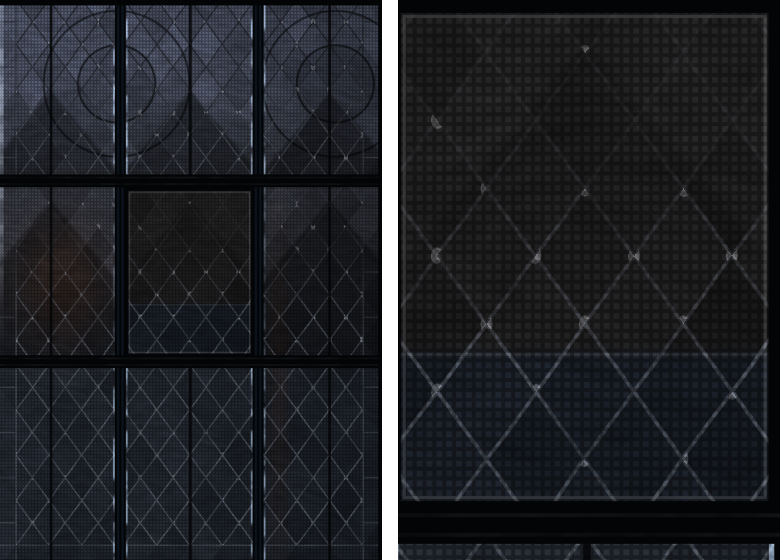
Left: the whole. Right: its middle third, enlarged.
This pattern is drawn by a Shadertoy shader. Its source:

```glsl
// Dim leaded window: nine panes of diamond quarries behind wire mesh and black bars.

const float HEIGHT = 7.68;                 // canvas height in scene units
const vec2 QUARRY = vec2(0.45, 0.62);      // width and height of one diamond
const vec2 BAR_X = vec2(1.65, 3.54);       // upright bars
const vec2 BAR_Y = vec2(2.48, 4.96);       // cross bars
const vec3 LEAD_LIGHT = vec3(0.46, 0.49, 0.54);
const vec3 IRON = vec3(0.012, 0.016, 0.024);

float hash(vec2 p) {
    p = fract(p * vec2(0.1031, 0.1137));
    p += dot(p, p.yx + 33.3);
    return fract((p.x + p.y) * p.x * 7.0);
}

// Soft line of half width w at distance d
float line(float d, float w, float px) {
    return 1.0 - smoothstep(w - 0.5 * px, w + px, d);
}

float box(vec2 p, vec2 center, vec2 halfSize) {
    vec2 d = abs(p - center) - halfSize;
    return max(d.x, d.y);
}

// Layered sines, about -1 to 1
float waves(vec2 p) {
    float sum = 0.0, amp = 0.5;
    for (int i = 0; i < 4; i++) {
        p = mat2(0.8, -0.6, 0.6, 0.8) * p * 1.7 + 1.3;
        sum += amp * sin(p.x + 1.5 * sin(p.y)) * cos(0.7 * p.y);
        amp *= 0.65;
    }
    return sum;
}

// Distance to the diamond leads; id names the quarry, knot is the distance to a crossing
float diamonds(vec2 p, vec2 origin, out vec2 id, out float knot) {
    vec2 q = (p - origin) / QUARRY;
    vec2 uv = vec2(q.x + q.y, q.x - q.y);
    id = floor(uv);
    vec2 d = abs(fract(uv + 0.5) - 0.5) / length(1.0 / QUARRY);
    knot = length(d);
    return min(d.x, d.y);
}

// Dark gables repeated along x
float gables(vec2 p, float apexY, float edge) {
    float x = mod(p.x - 0.70 + 0.955, 1.91) - 0.955;
    return smoothstep(-edge, edge, p.y - apexY - 1.2 * abs(x));
}

float glow(vec2 p, vec2 center, vec2 size) {
    vec2 d = (p - center) / size;
    return exp(-dot(d, d));
}

void mainImage(out vec4 fragColor, in vec2 fragCoord) {
    float px = HEIGHT / iResolution.y;
    vec2 p = vec2(fragCoord.x, iResolution.y - fragCoord.y) * px;
    float right = iResolution.x * px;
    float row = step(BAR_Y.x, p.y) + step(BAR_Y.y, p.y);
    float col = step(BAR_X.x, p.x) + step(BAR_X.y, p.x);
    float top = 1.0 - min(row, 1.0);
    float low = max(row - 1.0, 0.0);
    float casement = (row == 1.0 && col == 1.0) ? 1.0 : 0.0;

    // Glass: sky fading downward, gables, warm patches
    vec3 glass = mix(vec3(0.31, 0.335, 0.41), vec3(0.20, 0.21, 0.24), smoothstep(0.6, 3.2, p.y));
    glass = mix(glass, vec3(0.135, 0.155, 0.19), smoothstep(3.6, 5.6, p.y));
    float apex = row == 0.0 ? 1.25 : 2.75;
    glass *= 1.0 - 0.36 * gables(p, apex, 0.06) * (1.0 - low);
    glass *= mix(1.08, 0.80, smoothstep(2.0, right, p.x));
    glass += vec3(0.075, 0.02, -0.015) * glow(p, vec2(0.85, 3.9), vec2(0.6, 0.8));
    glass += vec3(0.04, 0.01, -0.01) * glow(p, vec2(3.82, 5.4), vec2(0.12, 2.4));
    vec3 smoked = mix(vec3(0.145, 0.14, 0.145), vec3(0.125, 0.15, 0.19), smoothstep(4.12, 4.22, p.y));
    glass = mix(glass, smoked * (1.0 - 0.18 * gables(p, 2.75, 0.06)), casement);

    // Uneven quarries and rippled surface
    vec2 origin = vec2(col == 0.0 ? 0.22 : col == 1.0 ? 2.60 : 3.62,
                       row == 0.0 ? 1.85 : row == 1.0 ? 4.04 : 6.24);
    vec2 id;
    float knot;
    float lead = diamonds(p + 0.006 * waves(p * 2.0), origin, id, knot);
    glass *= 0.87 + 0.26 * hash(id + 20.0 + 17.0 * row + 31.0 * col);
    float ripple = waves(p * vec2(5.0, 13.0) + 2.0 * waves(p * 1.5));
    glass *= 1.0 + 0.15 * ripple + 0.12 * waves(p * 1.4);

    // Rings in the top row
    for (int i = 0; i < 2; i++) {
        float r = length(p - vec2(1.60 + 3.0 * float(i), 1.15));
        float rings = max(line(abs(r - 0.53), 0.012, px), line(abs(r - 1.0), 0.012, px));
        glass *= 1.0 - top * (0.5 * rings + 0.12 * line(r, 0.53, px));
    }

    // Leads: dark against the sky, pale and worn lower down
    float inner = step(0.22, p.x) * step(p.x, 4.98) * step(p.y, 7.48);
    float tick = abs(fract((p.y - origin.y) / QUARRY.y) - 0.5) * QUARRY.y;
    float border = min(min(abs(p.x - 0.22), abs(p.x - 4.98)), abs(p.y - 7.48));
    float net = max(line(lead, 0.007, px) * inner, 0.7 * line(tick, 0.006, px) * (1.0 - inner));
    net = max(net, 0.8 * line(border, 0.007, px));
    float pale = smoothstep(0.5, 2.1, p.y - 2.48 * row);
    pale = mix(mix(0.1, 0.6, pale), 0.65, low) * (0.8 + 0.4 * waves(p * 3.0 + 5.0));
    glass *= 1.0 - 0.45 * net * top;
    glass = mix(glass, LEAD_LIGHT, net * clamp(pale, 0.0, 1.0));
    float spark = line(knot, 0.03, px) * step(0.72, hash(id + 60.0 + 9.0 * col));
    glass += 0.22 * spark * inner * (1.0 - 0.5 * low);
    glass += 0.07 * casement * line(abs(p.y - 4.18), 0.006, px);

    // Wire mesh
    vec2 wire = abs(fract(p / 0.045) - 0.5) * 0.045;
    glass *= 1.0 - 0.36 * max(line(wire.x, 0.008, px), line(wire.y, 0.008, px));

    // Thin stays, absent from the casement
    float stay = abs(mod(p.x - 0.70 + 0.955, 1.91) - 0.955);
    glass = mix(glass, IRON, 0.85 * line(stay, 0.016, px) * (1.0 - casement));

    // Broken daylight beside the uprights and at the left edge
    float upright = min(abs(p.x - BAR_X.x), abs(p.x - BAR_X.y));
    float broken = smoothstep(-0.25, 0.5, waves(vec2(col * 3.0, p.y * 4.0)));
    vec3 col3 = glass + vec3(0.40, 0.46, 0.52) * line(abs(upright - 0.085), 0.012, px)
              * broken * (1.0 - casement) * (row == 1.0 ? 0.4 : 1.0);
    float sliver = line(p.x, 0.045, px) * (0.45 + 0.55 * broken);
    col3 += vec3(0.30, 0.32, 0.34) * sliver * (1.0 - smoothstep(2.0, 5.2, p.y));

    // Casement frame, bars and outer rim
    float frame = box(p, vec2(2.60, 3.735), vec2(0.84, 1.115));
    col3 = mix(col3, IRON, casement * smoothstep(-px, px, frame));
    col3 += 0.12 * casement * line(abs(frame + 0.015), 0.006, px);
    vec3 steel = IRON + vec3(0.03, 0.06, 0.085) * line(abs(upright - 0.03), 0.012, px);
    col3 = mix(col3, steel, line(upright, 0.072, px));
    float cross = min(abs(p.y - BAR_Y.x), abs(p.y - BAR_Y.y));
    vec3 rail = IRON + 0.035 * line(abs(cross - 0.045), 0.008, px) * (1.0 + waves(p * 4.0));
    col3 = mix(col3, rail, line(cross, 0.085, px));
    float rim = min(min(p.y - 0.02, right - p.x), HEIGHT - p.y + 0.05);
    col3 = mix(col3, IRON, line(rim, 0.05, px));
    fragColor = vec4(clamp(col3, 0.0, 1.0), 1.0);
}
```
